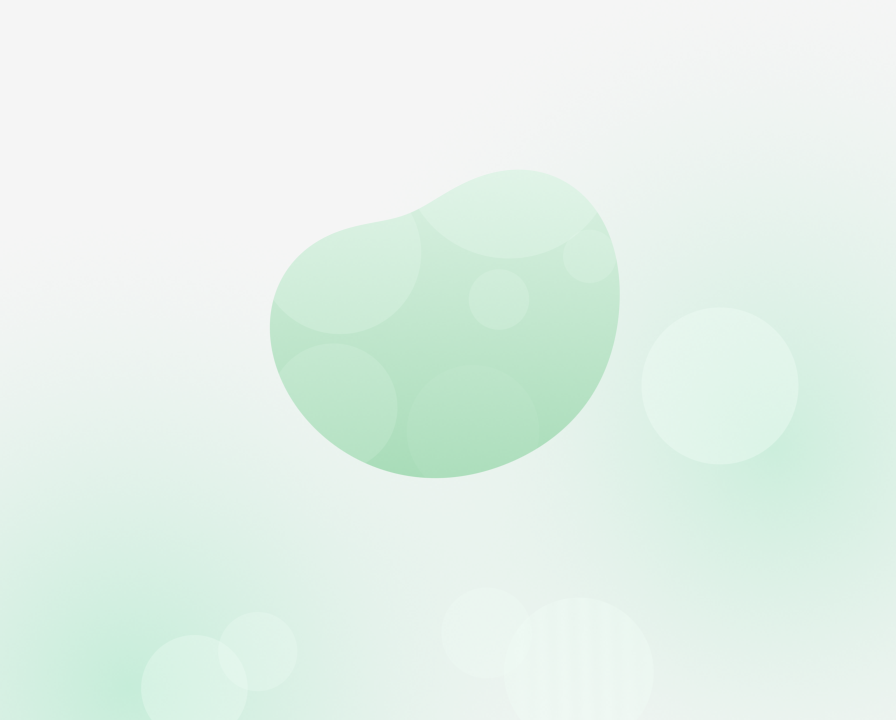
Write a Shadertoy shader that draws this background.

```glsl
// Soft mint backdrop: two radial glows on pale grey, a smooth organic blob
// shaded from top to bottom, and translucent discs over both.
// The blob outline is a short Fourier series of radius against angle.

const vec3 PAPER      = vec3(0.961, 0.961, 0.961);
const vec3 LEFT_GLOW  = vec3(0.776, 0.929, 0.851);
const vec3 RIGHT_GLOW = vec3(0.800, 0.933, 0.863);
const vec3 VEIL       = vec3(0.940, 0.988, 0.961);
const vec3 BLOB_TOP   = vec3(0.859, 0.945, 0.890);
const vec3 BLOB_BASE  = vec3(0.659, 0.863, 0.722);

// Discs as centre x, centre y, radius, opacity
const vec4 BACK_DISCS[5] = vec4[5](
    vec4(1.000, 0.464, 0.109, 0.42),
    vec4(0.270, 0.044, 0.074, 0.34),
    vec4(0.358, 0.095, 0.055, 0.28),
    vec4(0.676, 0.121, 0.063, 0.30),
    vec4(0.804, 0.066, 0.104, 0.40));

const vec4 BLOB_DISCS[6] = vec4[6](
    vec4(0.472, 0.649, 0.113, 0.22),
    vec4(0.707, 0.790, 0.149, 0.26),
    vec4(0.463, 0.434, 0.089, 0.15),
    vec4(0.657, 0.401, 0.092, 0.06),
    vec4(0.693, 0.584, 0.042, 0.18),
    vec4(0.819, 0.644, 0.037, 0.18));

float hash(vec2 p) {
    return fract(sin(dot(p, vec2(12.9898, 78.233))) * 43758.5453);
}

// Antialiased coverage of a signed distance
float cover(float dist, float pixel) {
    return 1.0 - smoothstep(-0.75 * pixel, 0.75 * pixel, dist);
}

// Radial falloff that reaches zero at the given radii
float glow(vec2 p, vec2 centre, vec2 radii, float falloff) {
    return pow(max(1.0 - length((p - centre) / radii), 0.0), falloff);
}

float blobDistance(vec2 p, vec2 centre) {
    vec2 q = p - centre;
    float angle = atan(q.y, q.x);
    vec4 turns = angle * vec4(1.0, 2.0, 3.0, 4.0);
    float radius = 0.222
        + dot(vec4(0.0091, 0.0215, -0.0126, -0.0030), cos(turns))
        + dot(vec4(0.0046, 0.0200, 0.0089, -0.0056), sin(turns))
        + 0.0009 * (cos(5.0 * angle) - sin(5.0 * angle));
    return length(q) - radius;
}

vec3 addDisc(vec3 colour, vec2 p, vec4 disc, float pixel) {
    float mask = cover(length(p - disc.xy) - disc.z, pixel);
    return mix(colour, VEIL, mask * disc.w);
}

void mainImage(out vec4 fragColor, in vec2 fragCoord) {
    float pixel = 1.0 / iResolution.y;
    vec2 p = fragCoord * pixel;

    // Glowing backdrop
    vec3 colour = PAPER;
    colour = mix(colour, RIGHT_GLOW, glow(p, vec2(1.076, 0.377), vec2(0.67, 0.69), 1.7));
    colour = mix(colour, LEFT_GLOW, glow(p, vec2(0.178, 0.045), vec2(0.71, 0.66), 1.5));

    // Loose discs
    for (int i = 0; i < 5; i++) {
        colour = addDisc(colour, p, BACK_DISCS[i], pixel);
    }

    // Faint vertical streaks in the last disc
    vec4 streaked = BACK_DISCS[4];
    float inside = cover(length(p - streaked.xy) - streaked.z, pixel);
    float streak = sin(210.0 * p.x + 6.0 * p.y) * smoothstep(0.15, 0.0, abs(p.x - streaked.x));
    colour += 0.004 * inside * streak;

    // Blob with its own clipped discs
    float height = clamp((p.y - 0.337) / 0.427, 0.0, 1.0);
    vec3 blob = mix(BLOB_BASE, BLOB_TOP, height);
    for (int i = 0; i < 6; i++) {
        blob = addDisc(blob, p, BLOB_DISCS[i], pixel);
    }
    float blobMask = cover(blobDistance(p, vec2(0.618, 0.539)), pixel);
    colour = mix(colour, blob, blobMask);

    // Light grain against banding
    colour += (hash(floor(p * 412.0)) - 0.5) * 0.003;
    fragColor = vec4(colour, 1.0);
}
```
